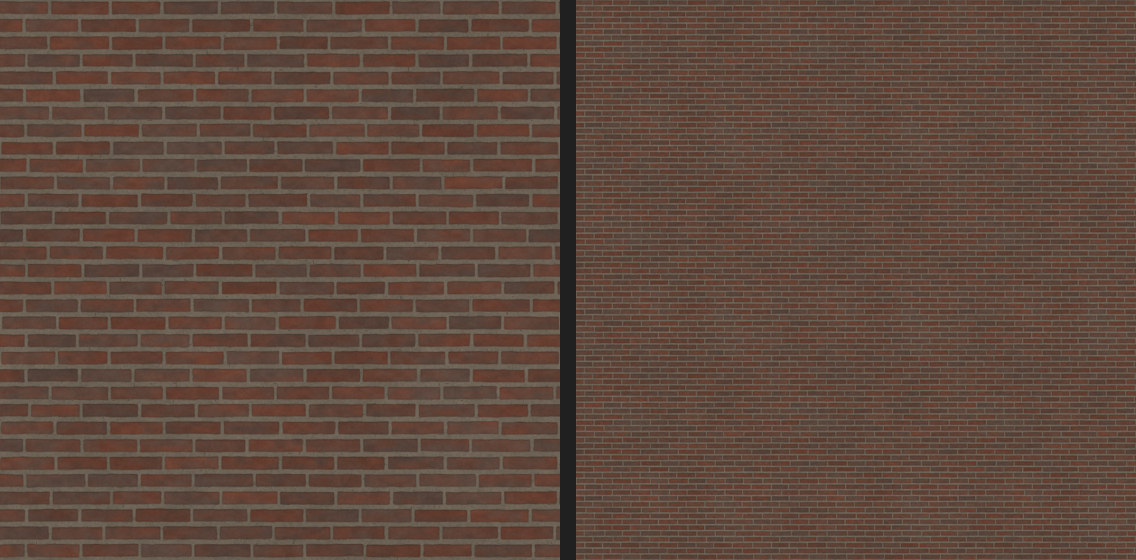
Left, the tile; right, the same tile 3 across and 3 down.
Write a Shadertoy shader that draws this texture.

```glsl
#define COLUMNS 10.0
#define ROWS 32.0
#define BED_JOINT 0.0094
#define HEAD_JOINT 0.0062
#define JOINT_JITTER 0.11
#define EDGE_WEAR 0.0022
#define CORNER 0.0022
#define RED_CLAY vec3(0.402, 0.243, 0.188)
#define DULL_CLAY vec3(0.338, 0.266, 0.232)
#define MORTAR vec3(0.424, 0.384, 0.333)

// Integer hash of a lattice point, 0 to 1
float hash(vec2 p, float seed) {
    uvec3 q = uvec3(ivec3(vec3(p, seed))) * uvec3(1597334673u, 3812015801u, 2798796415u);
    uint n = q.x ^ q.y ^ q.z;
    n = (n ^ (n >> 16)) * 2246822519u;
    n = (n ^ (n >> 13)) * 3266489917u;
    return float((n ^ (n >> 16)) >> 8) / 16777216.0;
}

// Value noise that wraps over the unit canvas
float noise(vec2 uv, vec2 period, float seed) {
    vec2 p = uv * period;
    vec2 cell = floor(p);
    vec2 f = fract(p);
    f = f * f * (3.0 - 2.0 * f);
    vec2 a = mod(cell, period);
    vec2 b = mod(cell + 1.0, period);
    return mix(mix(hash(a, seed), hash(vec2(b.x, a.y), seed), f.x),
               mix(hash(vec2(a.x, b.y), seed), hash(b, seed), f.x), f.y);
}

float fbm(vec2 uv, vec2 period, float seed) {
    float sum = 0.0;
    float weight = 0.533;
    for (int i = 0; i < 4; i++) {
        sum += weight * noise(uv, period, seed + float(i));
        period *= 2.0;
        weight *= 0.5;
    }
    return sum;
}

// Position of a head joint, in brick lengths
float jointAt(float index, float row) {
    return index + JOINT_JITTER * (hash(vec2(mod(index, COLUMNS), row), 1.0) - 0.5);
}

float roundBox(vec2 p, vec2 halfSize, float radius) {
    vec2 d = abs(p) - halfSize + radius;
    return length(max(d, 0.0)) + min(max(d.x, d.y), 0.0) - radius;
}

void mainImage(out vec4 fragColor, in vec2 fragCoord) {
    vec2 uv = fragCoord / iResolution.xy;
    float pixel = 1.0 / iResolution.y;

    // Running bond: find the brick in this course
    float y = uv.y * ROWS - 0.04;
    float course = floor(y);
    float row = mod(course, ROWS);
    float x = uv.x * COLUMNS - 0.46 - 0.48 * mod(row, 2.0)
            - 0.08 * (hash(vec2(0.0, row), 2.0) - 0.5);
    float column = floor(x);
    if (x < jointAt(column, row)) column -= 1.0;
    else if (x >= jointAt(column + 1.0, row)) column += 1.0;
    vec2 id = vec2(mod(column, COLUMNS), row);
    float left = jointAt(column, row);
    float right = jointAt(column + 1.0, row);

    // Worn brick outline, in canvas units
    vec2 size = vec2((right - left) / COLUMNS - HEAD_JOINT, 1.0 / ROWS - BED_JOINT);
    size -= vec2(0.0016, 0.0014) * (vec2(hash(id, 3.0), hash(id, 4.0)) - 0.5);
    vec2 local = vec2((x - 0.5 * (left + right)) / COLUMNS, (y - course - 0.5) / ROWS);
    local.y += 0.0012 * (hash(id, 5.0) - 0.5) + 0.016 * local.x * (hash(id, 6.0) - 0.5);
    float edge = roundBox(local, 0.5 * size, CORNER);
    edge += EDGE_WEAR * (fbm(uv, vec2(70.0, 110.0), 10.0) - 0.5);
    float brick = 1.0 - smoothstep(-0.0004 - pixel * 0.6, 0.0004 + pixel * 0.6, edge);

    // Clay: a tone per brick, drawn-out stains, fine grain
    vec2 shift = vec2(hash(id, 7.0), hash(id, 8.0));
    float stain = fbm(uv + shift, vec2(28.0, 64.0), 20.0);
    float grain = noise(uv, vec2(420.0), 30.0) - 0.5;
    float dullness = 0.5 + 0.75 * (hash(id, 9.0) - 0.5) + 1.5 * (stain - 0.5);
    vec3 clay = mix(RED_CLAY, DULL_CLAY, clamp(dullness, 0.0, 1.0));
    clay *= 1.0 + 0.09 * (hash(id, 40.0) - 0.5) + 0.07 * grain;
    clay *= 1.0 + 0.2 * (fbm(uv + shift.yx, vec2(60.0, 90.0), 45.0) - 0.5);
    clay *= 1.0 - 0.07 * smoothstep(-0.0035, 0.0, edge);
    float fleck = smoothstep(0.93, 0.99, noise(uv, vec2(230.0), 50.0));
    clay = mix(clay, MORTAR, 0.18 * fleck * hash(id, 51.0));

    // Mortar: sandy, with dark pits and soft shade beside the bricks
    float sand = noise(uv, vec2(330.0), 60.0) - 0.5;
    vec3 mortar = MORTAR * (1.0 + 0.1 * sand + 0.12 * (fbm(uv, vec2(40.0), 65.0) - 0.5));
    mortar *= 1.0 - 0.14 * smoothstep(0.88, 0.98, noise(uv, vec2(200.0), 70.0));
    mortar *= 1.0 - 0.1 * (1.0 - smoothstep(0.0, 0.0025, edge));

    // Thin shadow below the upper arris
    float shadow = brick * smoothstep(-0.0025, 0.0, edge) * smoothstep(0.3, 0.5, local.y / size.y);
    vec3 color = mix(mortar, clay, brick) * (1.0 - 0.12 * shadow);
    color *= 1.0 + 0.05 * (noise(uv, vec2(5.0), 80.0) - 0.5);
    fragColor = vec4(color, 1.0);
}
```
